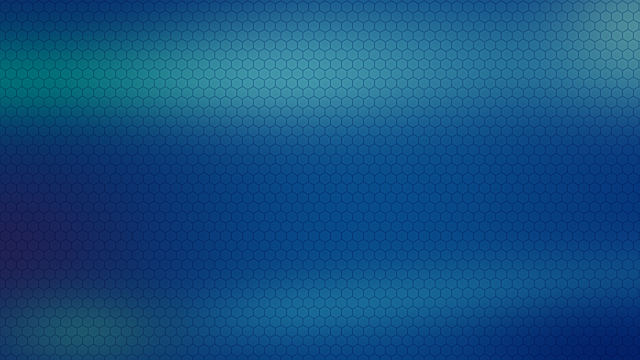
Write a WebGL 1 fragment shader that draws this background.

```glsl
precision highp float;

uniform vec2 u_resolution;

#define CELL 0.0306
#define LINE_HALF_WIDTH 0.0012
#define LINE_TINT vec3(0.55, 0.70, 0.83)
#define RIM_OFFSET 0.0042
#define RIM_WIDTH 0.0020
#define RIM_LIGHT 0.05

// Soft elliptical falloff, 1 at the centre
float glow(vec2 uv, vec2 centre, vec2 radius) {
  vec2 d = (uv - centre) / radius;
  return exp(-dot(d, d));
}

// Distance to the nearest side of a honeycomb with unit spacing
float hexEdge(vec2 p) {
  vec2 period = vec2(1.0, 1.7320508);
  vec2 a = mod(p, period) - 0.5 * period;
  vec2 b = mod(p - 0.5 * period, period) - 0.5 * period;
  vec2 q = abs(dot(a, a) < dot(b, b) ? a : b);
  return 0.5 - max(q.x, dot(q, vec2(0.5, 0.8660254)));
}

// Broad bright band across the upper part
vec3 addUpperBand(vec3 color, vec2 uv) {
  vec3 teal = vec3(0.0, 0.43, 0.45);
  vec3 paleCyan = vec3(0.26, 0.58, 0.65);
  vec3 steelBlue = vec3(0.14, 0.43, 0.58);
  vec3 band = mix(teal, paleCyan, smoothstep(0.04, 0.45, uv.x));
  band = mix(band, steelBlue, smoothstep(0.45, 0.85, uv.x));

  float d = uv.y - mix(0.785, 0.82, smoothstep(0.3, 1.0, uv.x));
  float widen = smoothstep(0.1, 0.55, uv.x);
  float width = d > 0.0 ? mix(0.13, 0.20, widen) : mix(0.13, 0.155, widen);
  return mix(color, band, 0.97 * exp(-d * d / (width * width)));
}

// Slanted narrow band across the lower part
vec3 addLowerBand(vec3 color, vec2 uv) {
  float d = (uv.y - 0.14 - 0.17 * (uv.x - 0.45)) / 0.095;
  float fade = smoothstep(0.18, 0.5, uv.x);
  fade *= mix(1.0, 0.45, smoothstep(0.55, 1.0, uv.x));
  return mix(color, vec3(0.10, 0.42, 0.58), 0.9 * fade * exp(-d * d));
}

vec3 backdrop(vec2 uv) {
  vec3 navy = mix(vec3(0.03, 0.17, 0.40), vec3(0.02, 0.19, 0.46), uv.x);
  vec3 blue = vec3(0.03, 0.29, 0.53);
  vec3 plum = vec3(0.14, 0.11, 0.30);
  vec3 mossTeal = vec3(0.12, 0.36, 0.42);
  vec3 midnight = vec3(0.01, 0.11, 0.38);
  vec3 mint = vec3(0.34, 0.58, 0.60);

  vec3 color = mix(navy, blue, glow(uv, vec2(0.59, 0.48), vec2(0.32, 0.75)));
  color = mix(color, plum, 0.8 * glow(uv, vec2(0.0, 0.30), vec2(0.19, 0.24)));
  color = addUpperBand(color, uv);
  color = addLowerBand(color, uv);
  color = mix(color, mossTeal, 0.85 * glow(uv, vec2(0.13, 0.08), vec2(0.14, 0.11)));
  color = mix(color, midnight, 0.85 * glow(uv, vec2(0.98, 0.01), vec2(0.22, 0.13)));
  return mix(color, mint, 0.8 * glow(uv, vec2(1.0, 0.93), vec2(0.12, 0.18)));
}

void main() {
  vec2 uv = gl_FragCoord.xy / u_resolution;
  vec2 p = gl_FragCoord.xy / u_resolution.y;
  float pixel = 1.0 / u_resolution.y;
  vec3 color = backdrop(uv);

  // Dark blue cell outlines with a faint light rim inside
  float edge = CELL * hexEdge(p / CELL);
  float soft = 0.7 * pixel;
  float line = 1.0 - smoothstep(LINE_HALF_WIDTH - soft, LINE_HALF_WIDTH + soft, edge);
  float rim = 1.0 - smoothstep(0.0, RIM_WIDTH + soft, abs(edge - RIM_OFFSET));
  color *= 1.02 + RIM_LIGHT * rim;
  color *= mix(vec3(1.0), LINE_TINT, line);

  gl_FragColor = vec4(color, 1.0);
}
```
